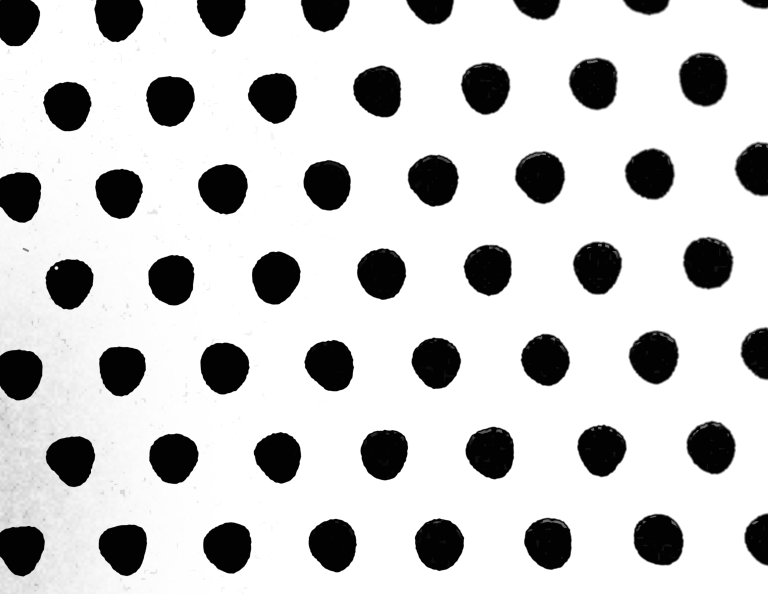
Give the GLSL for this pattern, as a Shadertoy shader.

```glsl
// Staggered rows of black hand-stamped dots on white paper, seen at a slight slant.
// Each dot is a polar blob (teardrop + tilt + noise); the paper has a grey, grainy
// lower-left corner, and the ink shows worn upper rims towards the right.

// Lengths are fractions of the canvas width; y runs down from the top edge.
const int   ROWS = 7;
const int   COLUMNS = 8;
const vec2  FIRST_DOT = vec2(0.0221, 0.0254);
const vec2  PITCH = vec2(0.1307, 0.1151);
const float ROW_SHIFT = 0.0009;      // sideways drift per row
const float ROW_SPREAD = 0.00026;    // extra pitch per row
const float COLUMN_STRETCH = 0.0010; // pitch growth to the right
const float ROW_RISE = 0.00664;      // rise per column in the top row
const float RISE_FADE = 0.00078;     // rise lost per row
const float JITTER = 0.0018;
const float DOT_RADIUS = 0.0320;
const float TEARDROP = 0.055;
const float STRETCH = 0.035;
const float LUMPS = 0.11;
const float ROUGHNESS = 0.045;
const vec2  PINHOLE = vec2(0.0735, 0.349);
const float PINHOLE_RADIUS = 0.0022;
const vec2  SHADE_CENTRE = vec2(-0.03, 0.64);
const float SHADE_DEPTH = 0.15;
const float FLECK_CELLS = 42.0;
const vec3  INK = vec3(0.008);
const vec3  WORN_INK = vec3(0.42);
const vec3  PAPER = vec3(1.0);

float hash(vec2 p) {
    vec3 q = fract(p.xyx * vec3(0.1031, 0.1030, 0.0973));
    q += dot(q, q.yzx + 33.33);
    return fract((q.x + q.y) * q.z);
}

float noise(vec2 p) {
    vec2 i = floor(p), f = fract(p);
    f = f * f * (3.0 - 2.0 * f);
    return mix(mix(hash(i), hash(i + vec2(1, 0)), f.x),
               mix(hash(i + vec2(0, 1)), hash(i + vec2(1, 1)), f.x), f.y);
}

// Centre of a dot in the slanted, staggered lattice.
vec2 dotCentre(float column, float row, vec2 id) {
    float i = column + 0.5 * mod(row, 2.0);
    vec2 c = FIRST_DOT + PITCH * vec2(i, row);
    c.x += ROW_SHIFT * row + ROW_SPREAD * row * i + COLUMN_STRETCH * i * i;
    c.y -= (ROW_RISE - RISE_FADE * row) * i;
    return c + JITTER * (vec2(hash(id + 3.1), hash(id + 7.7)) - 0.5);
}

// Signed distance to an uneven blob whose narrow end points down.
float blobDistance(vec2 d, vec2 id, float right) {
    float reach = length(d);
    vec2 dir = d / max(reach, 1e-5);
    float tilt = 0.35 * right + 0.6 * (hash(id + 11.0) - 0.5);
    float angle = atan(dir.x, dir.y) - tilt;
    float taper = TEARDROP * mix(1.2, 0.5, right) * (0.6 + 0.8 * hash(id + 19.0));
    float outline = 1.0 + taper * cos(3.0 * angle) + STRETCH * cos(2.0 * angle);
    outline += LUMPS * (noise(dir * 1.3 + id * 9.0 + 40.0) - 0.5);
    outline += ROUGHNESS * (noise(dir * 9.0 + id * 23.0 + 80.0) - 0.5);
    return reach - DOT_RADIUS * outline * mix(0.985, 1.025, right);
}

// Short dark fibres scattered over the shaded paper.
float flecks(vec2 p, float shade, float pixel) {
    vec2 cell = floor(p * FLECK_CELLS);
    vec2 d = p - (cell + 0.3 + 0.4 * vec2(hash(cell + 5.0), hash(cell + 9.0))) / FLECK_CELLS;
    float turn = 6.2832 * hash(cell + 13.0);
    vec2 axis = vec2(cos(turn), sin(turn));
    d -= axis * clamp(dot(d, axis), -0.003, 0.003);
    float present = step(1.0 - 0.07 * shade, hash(cell + 21.0));
    return present * (1.0 - smoothstep(0.0004, 0.0010 + pixel, length(d)));
}

void mainImage(out vec4 fragColor, in vec2 fragCoord) {
    float pixel = 1.0 / iResolution.x;
    vec2 p = vec2(fragCoord.x, iResolution.y - fragCoord.y) * pixel;

    // Paper: soft shade with fine grain in the lower left.
    float shade = exp(-dot(p - SHADE_CENTRE, (p - SHADE_CENTRE) * vec2(45.0, 14.0)));
    float grain = 0.6 * noise(p * 260.0) + 0.4 * noise(p * 90.0);
    float grey = SHADE_DEPTH * shade * (0.45 + 1.1 * grain);
    grey += 0.12 * smoothstep(0.78, 0.95, grain) * smoothstep(0.5, 0.1, p.x);
    vec3 color = PAPER - grey;
    color = mix(color, vec3(0.35), 0.75 * flecks(p, shade, pixel));

    // Nearest dot.
    float dist = 1.0;
    vec2 offset = vec2(0.0);
    for (int row = 0; row < ROWS; row++)
    for (int column = 0; column < COLUMNS; column++) {
        vec2 id = vec2(column, row);
        vec2 d = p - dotCentre(id.x, id.y, id);
        if (dot(d, d) > 2.2 * DOT_RADIUS * DOT_RADIUS) continue;
        float blob = blobDistance(d, id, id.x / float(COLUMNS - 1));
        if (blob < dist) { dist = blob; offset = d; }
    }

    // Ink: rims scuffed along the top, more so to the right.
    float upper = smoothstep(0.1, 0.8, -offset.y / DOT_RADIUS);
    float rim = 1.0 - smoothstep(0.0008, 0.0026, abs(dist + 0.0035));
    float scuff = rim * upper * smoothstep(0.45, 0.75, noise(p * 210.0));
    float dust = 0.15 * smoothstep(0.82, 0.95, noise(p * 190.0 + 50.0));
    vec3 ink = mix(INK, WORN_INK, (scuff + dust) * smoothstep(0.3, 0.75, p.x));
    float hole = length(p - PINHOLE) - PINHOLE_RADIUS;
    ink = mix(PAPER, ink, smoothstep(-pixel, pixel, hole));

    // Focus softens towards the upper right.
    float blur = mix(0.0010, 0.0026, smoothstep(0.5, 1.2, p.x + 0.3 - 0.5 * p.y));
    float soft = max(blur, 0.75 * pixel);
    color = mix(ink, color, smoothstep(-soft, soft, dist));
    fragColor = vec4(clamp(color, 0.0, 1.0), 1.0);
}
```
